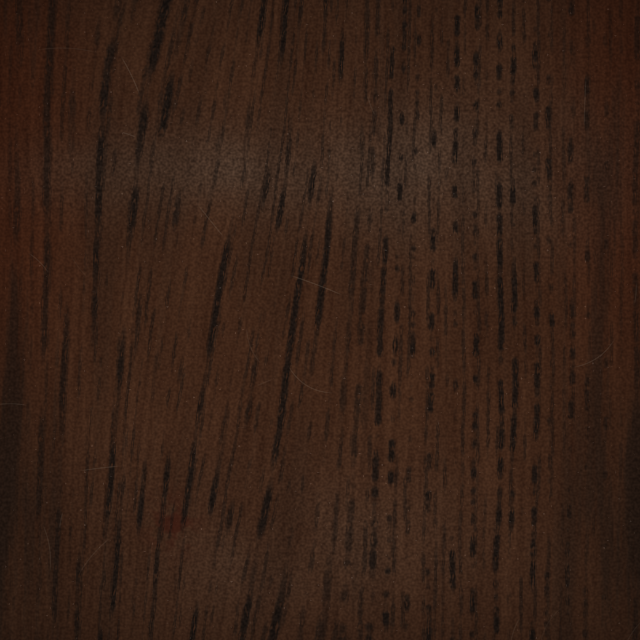
Give the GLSL for this texture, as a Shadertoy shader.

```glsl
// Dark stained oak: leaning rows of broken black pores, fine fibre, grey wear and faint scratches.

const vec3 DEEP_BROWN = vec3(0.165, 0.092, 0.057);
const vec3 WARM_BROWN = vec3(0.280, 0.176, 0.116);
const vec3 PORE_BLACK = vec3(0.085, 0.066, 0.056);
const vec3 WORN_GREY = vec3(0.275, 0.222, 0.182);
const vec3 RED_STAIN = vec3(0.215, 0.085, 0.055);
const vec3 SCRATCH_GREY = vec3(0.42, 0.37, 0.32);

float hash(vec2 p) {
    vec3 q = fract(p.xyx * vec3(0.1031, 0.1030, 0.0973));
    q += dot(q, q.yzx + 33.33);
    return fract((q.x + q.y) * q.z);
}

vec2 gradientAt(vec2 cell) {
    float angle = 6.2832 * hash(cell);
    return vec2(cos(angle), sin(angle));
}

// Gradient noise, roughly -0.7 to 0.7
float noise(vec2 p) {
    vec2 i = floor(p), f = p - i;
    vec2 u = f * f * f * (f * (f * 6.0 - 15.0) + 10.0);
    vec2 e = vec2(0.0, 1.0);
    float low = mix(dot(gradientAt(i), f), dot(gradientAt(i + e.yx), f - e.yx), u.x);
    float high = mix(dot(gradientAt(i + e), f - e), dot(gradientAt(i + e.yy), f - e.yy), u.x);
    return mix(low, high, u.y);
}

float fbm(vec2 p) {
    float sum = 0.0, gain = 1.0;
    for (int i = 0; i < 4; i++) {
        sum += gain * noise(p);
        p = p * 2.03 + 17.3;
        gain *= 0.5;
    }
    return sum;
}

// Straightens the lean of the grain left of the middle
vec2 grainSpace(vec2 uv) {
    float offset = (uv.x - 0.35) / 0.2;
    float lean = 0.17 * exp(-offset * offset);
    float sway = 0.008 * noise(uv * vec2(3.0, 2.5) + 40.0);
    return vec2(uv.x - lean * (uv.y - 0.5) + sway, uv.y);
}

// Rows of dark dashes; dashes = breaks per canvas height, width in canvas units
float poreRows(vec2 p, float rows, float dashes, float width, float seed) {
    float ink = 0.0;
    float column = floor(p.x * rows);
    float ragged = noise(p * vec2(230.0, 75.0) + seed);
    for (int k = -1; k <= 1; k++) {
        float id = column + float(k);
        float jitter = hash(vec2(id + 50.0, seed));
        float center = (id + 0.5 + 0.6 * (jitter - 0.5)) / rows;
        center += 0.004 * noise(vec2(id * 7.3 + seed, p.y * 9.0));
        float broken = noise(vec2(id * 3.71 + seed, p.y * dashes));
        broken += 0.5 * noise(vec2(id * 5.37 + seed, p.y * dashes * 2.7));
        float presence = smoothstep(-0.22, 0.3, broken + 0.35 * (jitter - 0.5));
        float halfWidth = width * (0.35 + 0.8 * presence);
        float dist = abs(p.x - center) + 0.003 * ragged;
        float body = 1.0 - smoothstep(halfWidth * 0.4, halfWidth + 0.0016, dist);
        ink = max(ink, body * presence);
    }
    return ink * smoothstep(-0.5, 0.1, ragged + 0.15);
}

// Hairline arcs scattered over the surface
float scratches(vec2 uv) {
    float ink = 0.0;
    for (int i = 0; i < 22; i++) {
        float id = float(i);
        vec2 center = vec2(hash(vec2(id, 3.1)), hash(vec2(id, 8.7)));
        float angle = 6.2832 * hash(vec2(id, 14.9));
        float reach = mix(0.012, 0.05, hash(vec2(id, 21.3)));
        vec2 axis = vec2(cos(angle), sin(angle));
        vec2 q = uv - center;
        q = vec2(dot(q, axis), dot(q, vec2(-axis.y, axis.x)));
        q.y += (hash(vec2(id, 31.7)) - 0.5) * 14.0 * q.x * q.x;
        float line = 1.0 - smoothstep(0.0004, 0.0017, abs(q.y));
        line *= 1.0 - smoothstep(reach * 0.6, reach, abs(q.x));
        ink = max(ink, line * (0.3 + 0.7 * hash(vec2(id, 44.2))));
    }
    return ink;
}

float softSpot(vec2 uv, vec2 center, vec2 radius) {
    vec2 q = (uv - center) / radius;
    return exp(-dot(q, q));
}

void mainImage(out vec4 fragColor, in vec2 fragCoord) {
    vec2 uv = fragCoord / iResolution.xy;
    vec2 p = grainSpace(uv);

    // Fibre and dusty grain
    float fibre = noise(p * vec2(95.0, 5.0)) + 0.6 * noise(p * vec2(210.0, 16.0) + 9.0);
    float dust = noise(uv * 240.0) + 0.6 * noise(uv * 130.0 + 71.0);
    float cloud = fbm(uv * vec2(4.0, 3.0) + 5.0);
    vec3 color = mix(DEEP_BROWN, WARM_BROWN, clamp(0.52 + 0.32 * fibre + 0.42 * dust + 0.2 * cloud, 0.0, 1.2));

    // Red tint towards the sides, grey wear across the upper middle and low left
    float side = smoothstep(0.3, 0.5, abs(uv.x - 0.5));
    color = mix(color, color * vec3(1.08, 0.9, 0.8), side * smoothstep(0.2, 0.7, uv.y));
    float wear = softSpot(uv, vec2(0.72, 0.74), vec2(0.28, 0.12)) + softSpot(uv, vec2(0.24, 0.74), vec2(0.22, 0.06));
    wear += 0.6 * softSpot(uv, vec2(0.42, 0.15), vec2(0.3, 0.13));
    color = mix(color, WORN_GREY * (1.0 + 0.45 * dust), clamp(wear * (0.42 + 0.5 * cloud), 0.0, 0.6));
    float stain = softSpot(uv, vec2(0.27, 0.18), vec2(0.035, 0.04)) * smoothstep(-0.3, 0.3, fbm(uv * 35.0));
    color = mix(color, RED_STAIN, 0.65 * stain);

    // Long pores at left, short pores at right, blurred bands at the sides
    float rightSide = smoothstep(0.5, 0.62, p.x);
    float longPores = poreRows(p, 25.0, 6.5, 0.0055, 11.0);
    float shortPores = poreRows(p, 33.0, 25.0, 0.0046, 37.0);
    float finePores = poreRows(p, 52.0, 14.0, 0.0025, 63.0);
    float pores = max(mix(longPores, shortPores, rightSide), 0.55 * finePores) * mix(1.0, 0.55, side);
    float bands = smoothstep(0.0, 0.45, noise(p * vec2(22.0, 2.2) + 23.0) + 0.35 * fibre);
    pores = max(pores, bands * mix(0.16, 0.6, side));
    color = mix(color, PORE_BLACK * (1.0 + 0.5 * dust), 0.88 * pores);

    // Scratches, pale specks and darker rim
    color = mix(color, SCRATCH_GREY, 0.26 * scratches(uv));
    color += 0.09 * smoothstep(0.42, 0.7, noise(uv * 170.0 + 91.0));
    vec2 rim = abs(uv - 0.5) * 2.0;
    color *= 1.06 - 0.2 * pow(rim.x, 4.0) - 0.16 * pow(rim.y, 4.0);
    fragColor = vec4(color, 1.0);
}
```
